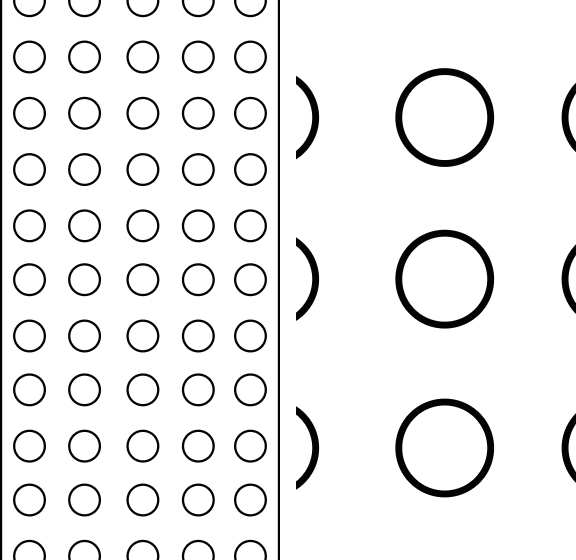
Left, the full canvas; right, a detail of the centre.
Write a WebGL 1 fragment shader that draws this pattern.

```glsl
precision highp float;

// Five columns and eleven rows of thin black rings on white, between two side rules.
// Spacing is slightly uneven along each axis; as the grid is separable, the nearest
// ring centre is found one axis at a time, then a ring distance is drawn.

uniform vec2 u_resolution;

// Column centre for k in -2..2: closer at the outside, the middle pushed right
float columnX(float k) {
    return 0.5104 - 0.0052 * abs(k) + 0.2051 * k - 0.00195 * k * k * k;
}

// Row centre measured down from the top: every second step below row 4 is shorter
float rowY(float i) {
    float shortSteps = clamp(floor((i - 3.0) * 0.5), 0.0, 3.0);
    return 0.0026 + 0.201 * i - 0.0086 * shortSteps;
}

// Antialiased coverage of a shape from its signed distance
float coverage(float dist, float pixel) {
    return clamp(0.5 - dist / pixel, 0.0, 1.0);
}

void main() {
    // Canvas is 1 wide and 2 high, with y running down
    vec2 uv = gl_FragCoord.xy / u_resolution;
    vec2 p = vec2(uv.x, 2.0 * (1.0 - uv.y));
    float pixel = 1.0 / u_resolution.x;

    // Offset to the nearest ring centre
    vec2 offset = vec2(1.0);
    for (int k = -2; k <= 2; k++) {
        offset.x = min(offset.x, abs(p.x - columnX(float(k))));
    }
    for (int i = 0; i < 11; i++) {
        offset.y = min(offset.y, abs(p.y - rowY(float(i))));
    }

    // Ring outlines and the rules along both sides
    float ring = abs(length(offset) - 0.0547) - 0.0041;
    float sideRule = min(p.x, 1.0 - p.x) - 0.0078;
    float ink = max(coverage(ring, pixel), coverage(sideRule, pixel));

    gl_FragColor = vec4(mix(vec3(1.0), vec3(0.01), ink), 1.0);
}
```
